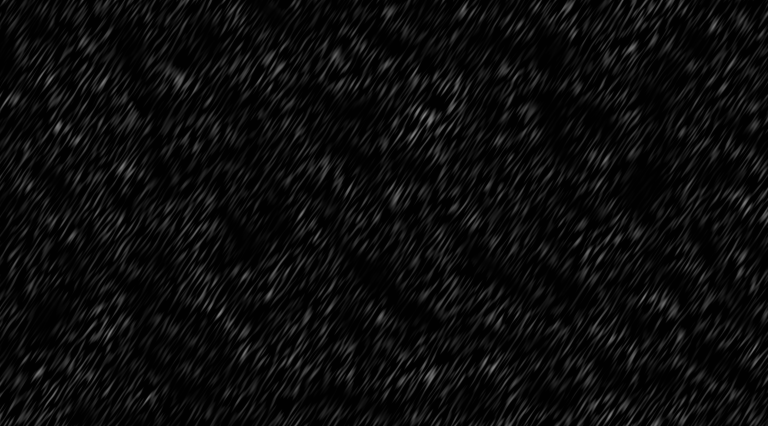
Give the GLSL for this texture, as a Shadertoy shader.

```glsl
// Fine pale streaks, like slanted rain or brushed hair, on near-black.
// Stretched gradient noise makes the strokes; broad noise along the
// opposite diagonal fades them in and out in soft patches.

float hash(vec2 cell) {
    vec3 h = fract(cell.xyx * 0.1031);
    h += dot(h, h.yzx + 33.33);
    return fract((h.x + h.y) * h.z);
}

// Slope of a random unit gradient, seen from one lattice corner
float corner(vec2 cell, vec2 offset) {
    float angle = 6.2832 * hash(cell);
    return dot(vec2(cos(angle), sin(angle)), offset);
}

float gradientNoise(vec2 p) {
    vec2 i = floor(p), f = p - i;
    vec2 u = f * f * f * (f * (f * 6.0 - 15.0) + 10.0);
    vec2 e = vec2(1.0, 0.0);
    return mix(mix(corner(i, f), corner(i + e.xy, f - e.xy), u.x),
               mix(corner(i + e.yx, f - e.yx), corner(i + e.xx, f - e.xx), u.x), u.y);
}

// Coordinates along (x) and across (y) a direction
vec2 align(vec2 p, float angle) {
    vec2 dir = vec2(cos(angle), sin(angle));
    return vec2(dot(p, dir), dot(p, vec2(-dir.y, dir.x)));
}

// Thin strokes: two stretched layers at slightly different slants
float streaks(vec2 p) {
    float fine = gradientNoise(align(p, 0.98) * vec2(20.0, 170.0) + 41.3);
    float coarse = gradientNoise(align(p, 1.03) * vec2(25.0, 115.0) + 217.6);
    return max(fine + 0.5 * coarse + 0.04, 0.0);
}

// Uneven light: oblong patches over a slower drift
float patches(vec2 p) {
    vec2 q = align(p, -0.70);
    float blocks = gradientNoise(q * vec2(8.0, 16.0) + 73.1);
    float drift = gradientNoise(q * vec2(3.0, 5.0) + 129.4);
    return clamp(0.56 + 1.0 * blocks + 0.45 * drift, 0.06, 1.3);
}

void mainImage(out vec4 fragColor, in vec2 fragCoord) {
    // Average a 2 x 2 grid of samples to smooth the strokes
    float light = 0.0;
    for (int k = 0; k < 4; k++) {
        vec2 shift = vec2(k % 2, k / 2) * 0.5 - 0.25;
        light += 0.25 * streaks((fragCoord + shift) / iResolution.y);
    }
    light *= patches(fragCoord / iResolution.y);

    fragColor = vec4(vec3(0.004 + 0.64 * light), 1.0);
}
```
